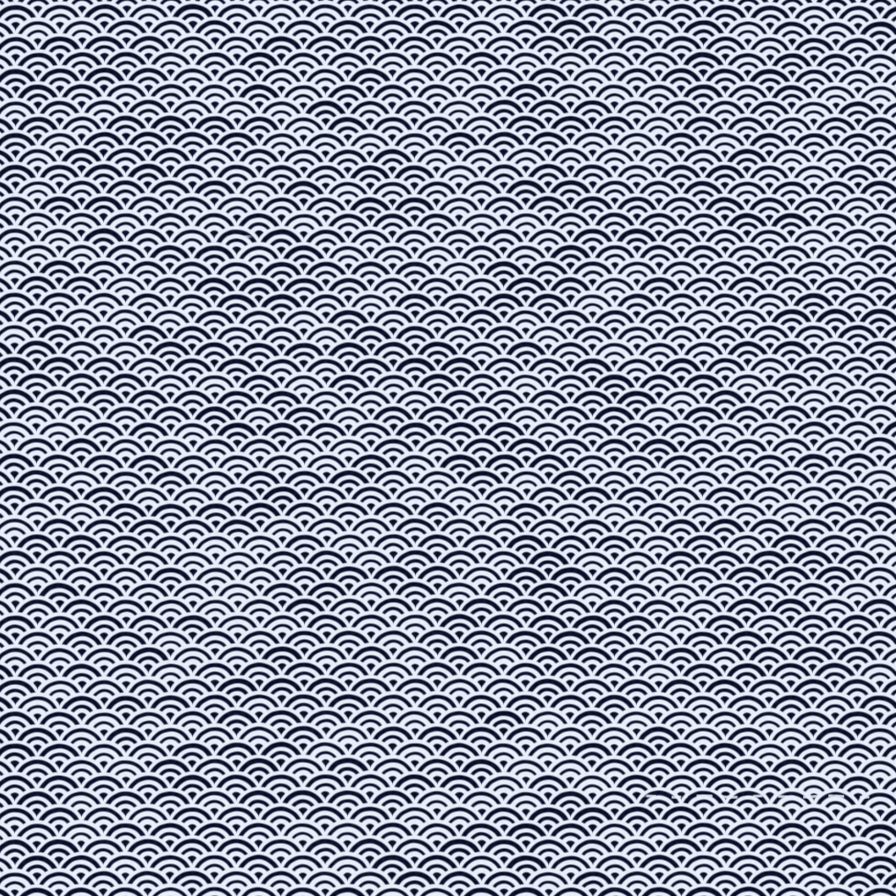
This pattern is drawn by a Shadertoy shader. Its source:

```glsl
// Seigaiha wave scales: indigo arcs printed on pale cotton, with uneven ink and worn threads.

const vec2 REPEATS = vec2(20.2, 27.9);               // scales across, row pairs down
const float ROW_STEP = 0.5 * REPEATS.x / REPEATS.y;  // row pitch in scale widths
const float SCALE_RADIUS = 0.59;
const float SOFTNESS = 0.029;                        // ink bleed in scale widths
const vec3 CLOTH = vec3(0.915, 0.935, 0.985);
const vec3 INK = vec3(0.03, 0.04, 0.14);

float hash(vec2 p) {
    vec3 q = fract(vec3(p.xyx) * 0.1031);
    q += dot(q, q.yzx + 33.33);
    return fract((q.x + q.y) * q.z);
}

// Slow drift built from layered sines, about -1 to 1
float drift(vec2 p) {
    return 0.5 * sin(p.x * 1.3 + 1.7 * sin(p.y * 0.7))
         + 0.3 * sin(p.y * 2.1 - p.x * 0.8 + 2.0)
         + 0.2 * sin(p.x * 3.7 + p.y * 2.9);
}

// Coverage of the area where the signed distance is negative
float cover(float dist, float soft) {
    return 1.0 - smoothstep(-soft, soft, dist);
}

float ring(float r, float radius, float halfWidth, float soft) {
    return cover(abs(r - radius) - halfWidth, soft);
}

// Two arcs and a centre dot; weight thickens or thins the ink
float scaleInk(float r, float weight, float soft) {
    float outer = ring(r, 0.455, 0.046 + weight, soft);
    float inner = ring(r, 0.267, 0.035 + 0.6 * weight, soft);
    float centre = cover(r - 0.118 - weight, soft);
    return max(outer, max(inner, centre));
}

// Stack overlapping rows from back (upper) to front (lower)
float wavePattern(vec2 p, float soft) {
    float ink = 0.0;
    float baseRow = floor(p.y / ROW_STEP);
    for (int i = 2; i >= -2; i--) {
        float row = baseRow + float(i);
        float shift = 0.5 * mod(row, 2.0);
        float column = floor(p.x - shift + 0.5);
        vec2 centre = vec2(column + shift, row * ROW_STEP);
        vec2 id = vec2(column, row) + 17.0;
        float weight = 0.018 * (hash(id) - 0.5) + 0.002 * drift(centre);
        float r = length(p - centre);
        ink = mix(ink, scaleInk(r, weight, soft), cover(r - SCALE_RADIUS, soft));
    }
    return ink;
}

// Broken pale thread running along a row
float wornThread(vec2 uv, float height, float left, float right) {
    float y = uv.y - height - 0.0008 * sin(uv.x * 90.0);
    float line = cover(abs(y) - 0.0016, 0.0012);
    float span = smoothstep(left, left + 0.01, uv.x) * (1.0 - smoothstep(right - 0.01, right, uv.x));
    float dashes = smoothstep(-0.4, 0.3, sin(uv.x * 210.0) + 0.6 * sin(uv.x * 477.0));
    return line * span * dashes;
}

// Fine crossed yarns, about -1 to 1
float weave(vec2 uv) {
    float warp = sin(uv.x * 830.0 + 2.0 * sin(uv.y * 61.0));
    float weft = sin(uv.y * 910.0 + 2.0 * sin(uv.x * 53.0));
    return 0.5 * (warp + weft);
}

void mainImage(out vec4 fragColor, in vec2 fragCoord) {
    vec2 uv = fragCoord / iResolution.xy;
    vec2 p = uv * REPEATS.x + vec2(-0.35, -0.04);

    // Slight stretch of the cloth and ragged print edges
    p += 0.03 * vec2(drift(uv * 5.0), drift(uv.yx * 6.0 + 4.0));
    p += 0.007 * vec2(drift(p.yx * 5.0), drift(p * 6.0));

    float pixel = REPEATS.x / min(iResolution.x, iResolution.y);
    float ink = wavePattern(p, max(SOFTNESS, 0.7 * pixel));

    // Uneven ink density and worn threads
    float yarn = weave(uv);
    ink *= 0.98 + 0.006 * drift(uv * 19.0) + 0.025 * yarn;
    float wear = wornThread(uv, 0.111, 0.70, 0.98) + 0.8 * wornThread(uv, 0.736, 0.25, 0.285);
    ink *= 1.0 - 0.85 * wear;

    vec3 cloth = CLOTH * (1.0 + 0.012 * yarn + 0.003 * drift(uv * 7.0));
    fragColor = vec4(mix(cloth, INK, clamp(ink, 0.0, 1.0)), 1.0);
}
```
